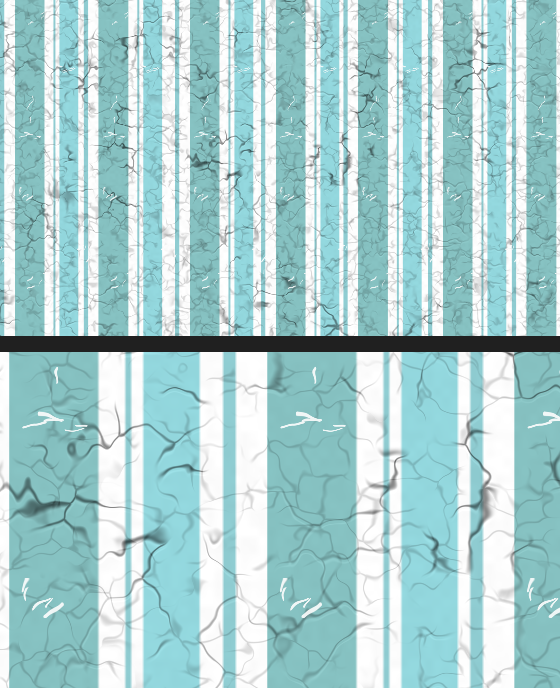
Top: the whole. Bottom: its middle third, enlarged.
A Shadertoy shader for this pattern:

```glsl
// Worn vertical stripes in teal and aqua on white, in uneven columns.
// Each column is a sum of soft-edged bands; chipped paint repeats per column,
// and warped cellular cracks run across the whole surface.

const float CANVAS_WIDTH = 768.0;   // design units across the canvas
const int COLUMNS = 8;
const vec3 WHITE = vec3(0.992);
const vec3 TEAL = vec3(0.525, 0.758, 0.758);
const vec3 AQUA = vec3(0.575, 0.843, 0.868);
const vec3 THIN_AQUA = vec3(0.56, 0.80, 0.82);

vec2 hash22(vec2 p) {
    vec3 q = fract(p.xyx * vec3(0.1031, 0.1030, 0.0973));
    q += dot(q, q.yzx + 33.33);
    return fract((q.xx + q.yz) * q.zy);
}

vec2 noise2(vec2 p) {
    vec2 cell = floor(p), f = fract(p);
    f = f * f * (3.0 - 2.0 * f);
    vec2 bottom = mix(hash22(cell), hash22(cell + vec2(1, 0)), f.x);
    vec2 top = mix(hash22(cell + vec2(0, 1)), hash22(cell + vec2(1, 1)), f.x);
    return mix(bottom, top, f.y);
}

float band(float x, float left, float right, float soft) {
    return clamp((x - left) / soft + 0.5, 0.0, 1.0)
         * clamp((right - x) / soft + 0.5, 0.0, 1.0);
}

// Returns x within its column and the white gap beside the aqua band.
vec2 findColumn(float x) {
    float gaps[COLUMNS] = float[](8.0, 8.0, 18.0, 11.0, 6.0, 9.0, 8.0, 8.0);
    float start = -95.0, gap = gaps[0];
    for (int i = 0; i < COLUMNS; i++) {
        gap = gaps[i];
        if (x < start + 107.0 + gap) break;
        start += 107.0 + gap;
    }
    return vec2(x - start, gap);
}

vec3 stripes(float x, float gap, float soft) {
    vec3 color = mix(WHITE, TEAL, band(x, 0.0, 41.0, soft));
    color = mix(color, THIN_AQUA, band(x, 53.3, 56.0, soft));
    color = mix(color, AQUA, band(x, 61.5, 87.3, soft));
    return mix(color, THIN_AQUA, band(x, 87.0 + gap, 92.8 + gap, soft));
}

float segmentDistance(vec2 p, vec2 a, vec2 b) {
    vec2 ab = b - a;
    return length(p - a - ab * clamp(dot(p - a, ab) / dot(ab, ab), 0.0, 1.0));
}

// Clusters of short bent scratches, in column space with y downwards.
float chips(vec2 p, float soft) {
    // x, y, slant of the strokes
    vec3 clusters[7] = vec3[](
        vec3(27, 26, 0.2), vec3(29, 148, 1.2), vec3(24, 184, 0.0),
        vec3(19, 271, 1.1), vec3(30, 387, 0.9), vec3(73, 94, 0.2),
        vec3(97, 356, 1.3));
    vec2 bent = p + 5.0 * (noise2(p / 6.0) - 0.5);
    float cover = 0.0;
    for (int i = 0; i < 7; i++) {
        vec3 cluster = clusters[i];
        if (length(p - cluster.xy) > 40.0) continue;
        for (int j = 0; j < 5; j++) {
            vec2 place = hash22(vec2(i, j) * 7.0 + 3.0) - 0.5;
            vec2 shape = hash22(vec2(j, i) * 11.0 + 41.0);
            vec2 center = cluster.xy + place * vec2(25.0, 12.0 + 20.0 * cluster.z);
            float angle = -cluster.z + (shape.x - 0.5) * 0.9;
            vec2 arm = vec2(cos(angle), sin(angle)) * mix(1.5, 5.5, shape.y);
            float d = segmentDistance(bent, center - arm, center + arm);
            float radius = mix(0.3, 0.8, shape.x);
            cover = max(cover, 1.0 - smoothstep(radius - 0.5 * soft, radius + 0.5 * soft, d));
        }
    }
    return cover;
}

// Approximate distance to the nearest cell border.
float cellBorder(vec2 p) {
    vec2 cell = floor(p), f = fract(p);
    float nearest = 8.0, second = 8.0;
    for (int y = -1; y <= 1; y++)
    for (int x = -1; x <= 1; x++) {
        vec2 o = vec2(x, y);
        float d = length(o + hash22(cell + o + 60.0) - f);
        second = min(second, max(nearest, d));
        nearest = min(nearest, d);
    }
    return 0.5 * (second - nearest);
}

// Broken, meandering crack lines with cells of the given size.
float cracks(vec2 p, float size, float width, float soft) {
    vec2 warp = 14.0 * (noise2(p / 19.0) - 0.5) + 7.0 * (noise2(p / 6.0 + 30.0) - 0.5);
    float d = size * cellBorder((p + warp) * vec2(0.85, 1.1) / size);
    float broken = smoothstep(0.3, 0.65, noise2(p / (0.7 * size) + size).x);
    return broken * (1.0 - smoothstep(0.0, width + soft, d));
}

void mainImage(out vec4 fragColor, in vec2 fragCoord) {
    float pixel = CANVAS_WIDTH / iResolution.x;
    vec2 p = vec2(fragCoord.x, iResolution.y - fragCoord.y) * pixel;
    vec2 column = findColumn(p.x);
    vec3 color = stripes(column.x, column.y, max(pixel, 1.2));

    // Faint mottling, then cracks that deepen in patches
    color *= 1.0 + 0.025 * (noise2(p / 4.0).x - 0.5);
    float patches = smoothstep(0.45, 0.85, noise2(p / 55.0 + 9.0).y);
    float fine = cracks(p + 200.0, 15.0, 0.5, pixel);
    float coarse = cracks(p, 27.0, 0.6, pixel);
    float lit = cracks(p - vec2(0.0, 1.8), 27.0, 0.6, pixel);
    color += 0.04 * lit;
    color *= 1.0 - 0.15 * fine - mix(0.17, 0.48, patches) * coarse;

    color = mix(color, WHITE, 0.9 * chips(vec2(column.x, p.y), pixel));
    fragColor = vec4(clamp(color, 0.0, 1.0), 1.0);
}
```
